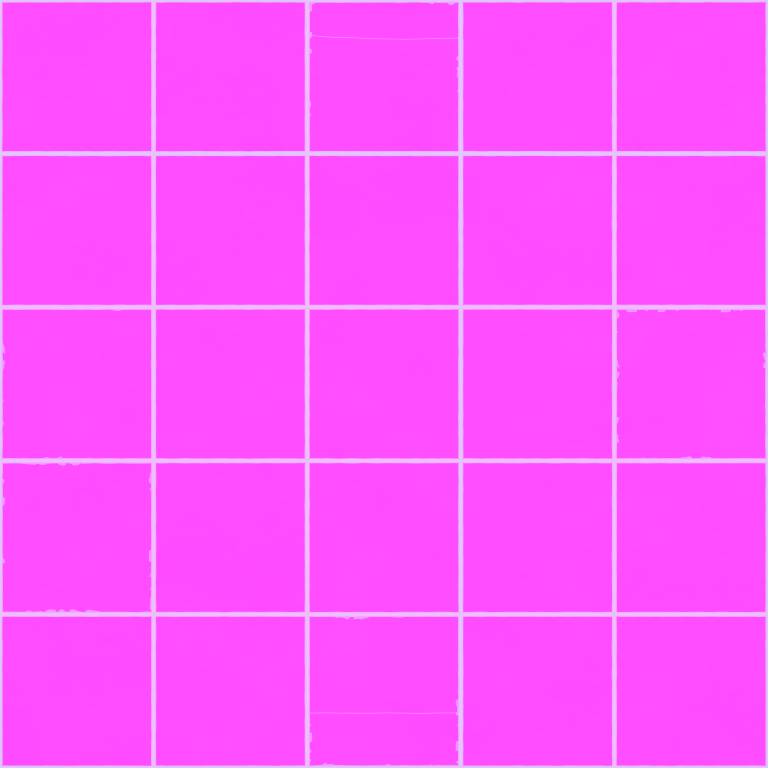
A Shadertoy shader for this texture:

```glsl
// Seamless 5 by 5 grid of magenta tiles with pale joints, chipped edges and hairline cracks.

// Layout; lengths are in tile widths
const float TILES = 5.0;
const float JOINT_HALF = 0.0165;
const float EDGE_WOBBLE = 0.0025;

// Wear; each bit selects the tile with index column + 5 * row
const int CHIPPED_TILES = 0x404424;
const int CRACKED_TILES = 0x400004;
const float CHIP_REACH = 0.016;
const float CRACK_HALF = 0.003;
const float CRACK_OPACITY = 0.6;
const vec2 CRACK_HEIGHT = vec2(0.357, 0.746); // lower, upper crack
const vec2 CRACK_SAG = vec2(0.006, 0.055);

// Joints whose index is a multiple of this are cooler
const vec2 COOL_SPACING = vec2(3.0, 4.0);

// Colours
const vec3 TILE_COLOR = vec3(1.00, 0.30, 1.00);
const vec3 JOINT_CORE = vec3(0.93, 0.75, 1.00);
const vec3 JOINT_RIM = vec3(0.96, 0.64, 1.00);
const vec3 COOL_CORE = vec3(0.88, 0.78, 1.00);
const vec3 COOL_RIM = vec3(0.91, 0.69, 1.00);
const vec3 CHIP_COLOR = vec3(0.96, 0.63, 1.00);
const float TILE_MOTTLE = 0.012;

const float TAU = 6.28318;

float hash(vec2 p) {
    vec3 q = fract(p.xyx * 0.1031);
    q += dot(q, q.yzx + 33.33);
    return fract((q.x + q.y) * q.z);
}

float cornerSlope(vec2 corner, vec2 offset, float period) {
    float angle = TAU * hash(mod(corner, period) + period);
    return dot(vec2(cos(angle), sin(angle)), offset);
}

// Gradient noise that wraps over the canvas, about -0.7 to 0.7
float noise(vec2 uv, float period) {
    vec2 p = uv * period;
    vec2 i = floor(p);
    vec2 f = p - i;
    vec2 w = f * f * f * (f * (f * 6.0 - 15.0) + 10.0);
    vec2 x = vec2(1.0, 0.0);
    float low = mix(cornerSlope(i, f, period), cornerSlope(i + x, f - x, period), w.x);
    float high = mix(cornerSlope(i + x.yx, f - x.yx, period),
                     cornerSlope(i + 1.0, f - 1.0, period), w.x);
    return mix(low, high, w.y);
}

// Smoothed coverage of a band around distance zero
float band(float dist, float halfWidth, float pixel) {
    return clamp((halfWidth - dist) / pixel + 0.5, 0.0, 1.0);
}

float selected(int mask, int index) {
    return float((mask >> index) & 1);
}

void mainImage(out vec4 fragColor, in vec2 fragCoord) {
    vec2 uv = fragCoord / iResolution.xy;
    float pixel = TILES / min(iResolution.x, iResolution.y);
    vec2 grid = uv * TILES;
    vec2 cell = min(floor(grid), TILES - 1.0);
    vec2 local = grid - cell;
    int index = int(cell.x + TILES * cell.y);

    // Distance to the nearest joint, slightly uneven
    vec2 edge = 0.5 - abs(local - 0.5);
    float dist = min(edge.x, edge.y) + EDGE_WOBBLE * noise(uv, 60.0);

    // Tile face with faint mottling
    float mottle = noise(uv, 10.0) + 0.5 * noise(uv, 45.0) + 0.5 * (hash(cell) - 0.5);
    vec3 color = TILE_COLOR + vec3(0.0, TILE_MOTTLE * mottle, 0.0);

    // Hairline cracks across whole tiles
    bool upper = cell.y > 2.0;
    float height = upper ? CRACK_HEIGHT.y : CRACK_HEIGHT.x;
    float sag = upper ? CRACK_SAG.y : CRACK_SAG.x;
    float bend = local.x - 0.65;
    float crackDist = abs(local.y - height - sag * bend * bend - 0.004 * noise(uv, 50.0));
    float crack = CRACK_OPACITY * band(crackDist, CRACK_HALF, pixel);
    color = mix(color, CHIP_COLOR, crack * selected(CRACKED_TILES, index));

    // Ragged chips, gathered in patches along the edges
    float patches = smoothstep(-0.05, 0.25, noise(uv, 18.0));
    float ragged = smoothstep(-0.1, 0.3, noise(uv, 110.0));
    float chip = band(dist, JOINT_HALF + CHIP_REACH * patches * ragged, pixel);
    color = mix(color, CHIP_COLOR, 0.85 * chip * selected(CHIPPED_TILES, index));

    // Joint: light core, deeper rim, some lines cooler than others
    vec2 line = mod(round(grid), TILES);
    vec2 coolLine = 1.0 - step(0.5, mod(line, COOL_SPACING));
    float cool = edge.x < edge.y ? coolLine.x : coolLine.y;
    cool = clamp(cool + 0.5 * noise(uv, 25.0), 0.0, 1.0);
    float rim = smoothstep(0.3, 1.0, dist / JOINT_HALF);
    vec3 joint = mix(mix(JOINT_CORE, JOINT_RIM, rim), mix(COOL_CORE, COOL_RIM, rim), cool);
    color = mix(color, joint, band(dist, JOINT_HALF, pixel));

    fragColor = vec4(color, 1.0);
}
```
